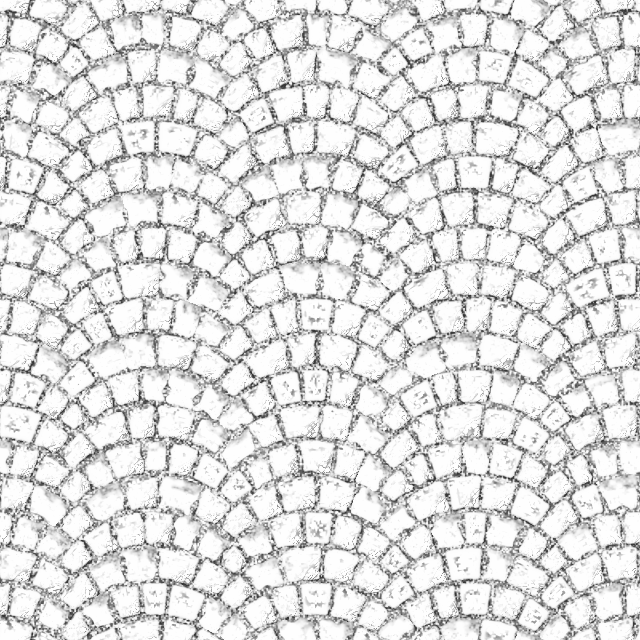
Give the GLSL for this texture map, as a Shadertoy shader.

```glsl
// Fan-laid cobblestones in pale ink tones: shifted circular arcs form courses,
// radial joints split them into stones, and zigzag valleys interlock the fans.
// Wrapped noise grains the mortar; per-stone noise adds chips, pits and wear.

const float COLUMNS = 4.0;
const float ROWS = 18.0;
const float ROW_HEIGHT = COLUMNS / ROWS;
const float RADIUS = 0.72;      // arc radius, in column widths
const float LEFT_END = -0.5556; // arc ends, offset so that courses interlock
const float RIGHT_END = 0.4444;
const float ROW_PHASE = 0.34;
const float FAN_CENTER = 0.96;

float hash(vec2 p) {
    vec3 q = fract(vec3(p.xyx) * 0.1031);
    q += dot(q, q.yzx + 33.33);
    return fract((q.x + q.y) * q.z);
}

// Value noise wrapping after a whole number of cells
float noise(vec2 p, float period) {
    vec2 i = floor(p), f = fract(p);
    f = f * f * (3.0 - 2.0 * f);
    vec2 a = mod(i, period), b = mod(i + 1.0, period);
    return mix(mix(hash(a), hash(vec2(b.x, a.y)), f.x),
               mix(hash(vec2(a.x, b.y)), hash(b), f.x), f.y);
}

float arcHeight(float u) {
    return sqrt(max(RADIUS * RADIUS - u * u, 0.01)) - RADIUS;
}

float rowCoord(float y, float u) {
    return (y - arcHeight(u)) / ROW_HEIGHT + ROW_PHASE;
}

// Joint position along a course; the two ends stay fixed
float joint(float k, float count, vec2 course) {
    float inner = step(0.5, k) * step(k, count - 0.5);
    return k + inner * 0.26 * (hash(course + vec2(k * 7.0, 51.0)) - 0.5);
}

float roundBox(vec2 p, vec2 halfSize, float r) {
    vec2 e = abs(p) - halfSize + r;
    return length(max(e, 0.0)) + min(max(e.x, e.y), 0.0) - r;
}

// Thin crooked lines along the middle level of a noise field
float scratches(vec2 p, float width) {
    return 1.0 - smoothstep(0.0, width, abs(noise(p, 256.0) - 0.5));
}

// Darkness on a stone face; q spans -1 to 1 across the stone
float faceInk(vec2 q, float kind, float seed) {
    vec2 s = q + 20.0 + floor(seed * 60.0);
    float coarse = noise(s * 3.0, 256.0);
    float fine = noise(s * 8.0, 256.0);
    if (kind < 0.11) { // pitted
        float middle = 1.0 - smoothstep(0.4, 0.8, length(q));
        return 0.42 * middle * smoothstep(0.55, 0.9, coarse * 0.55 + fine * 0.5);
    }
    float mottle = 0.1 * smoothstep(0.62, 0.95, coarse * 0.4 + fine * 0.6);
    if (kind < 0.7) { // chipped
        float corner = smoothstep(0.2, 1.2, q.x - q.y);
        float top = smoothstep(0.15, 0.9, q.y - 0.35 * q.x);
        float lines = scratches(vec2(s.x + s.y, s.y - s.x + 99.0) * vec2(2.5, 6.0), 0.12);
        return mottle + 0.4 * corner * lines
             + 0.42 * top * smoothstep(0.55, 0.9, coarse * 0.5 + fine * 0.55);
    }
    // worn, with a smudged upper edge
    float smudge = smoothstep(0.3, 1.0, q.y + 0.3 * q.x + 0.8 * (coarse - 0.5));
    return mottle + smudge * (0.1 + 0.3 * fine);
}

void mainImage(out vec4 fragColor, in vec2 fragCoord) {
    vec2 uv = fragCoord / iResolution.xy;
    vec2 p = uv * COLUMNS;
    float pixel = COLUMNS / iResolution.y;

    // Fan column, bounded by zigzag valleys
    float wave = fract(rowCoord(p.y, LEFT_END) + 0.25);
    float zigzag = 0.25 * ROW_HEIGHT * (1.0 - 4.0 * abs(wave - 0.5));
    float column = floor(p.x - FAN_CENTER - LEFT_END - zigzag);
    float u = p.x - column - FAN_CENTER;

    // Course and angle around its arc
    float v = rowCoord(p.y, u);
    float row = floor(v);
    vec2 course = vec2(mod(column, COLUMNS), mod(row, ROWS));
    float centerY = ROW_HEIGHT * (row + 0.5 - ROW_PHASE) - RADIUS;
    float startAngle = asin(LEFT_END / RADIUS);
    float span = asin(RIGHT_END / RADIUS) - startAngle;
    float count = 5.0 + mod(row, 2.0);
    float t = (atan(u, p.y - centerY) - startAngle) / span * count;

    // Stone between two jittered joints
    float k = floor(t + 0.5);
    k = clamp(k - step(t, joint(k, count, course)), 0.0, count - 1.0);
    float a = joint(k, count, course), b = joint(k + 1.0, count, course);
    float thickness = ROW_HEIGHT * (arcHeight(u) + RADIUS) / RADIUS;
    vec2 halfCell = 0.5 * vec2((b - a) * span * RADIUS / count, thickness);
    vec2 q = vec2((2.0 * t - a - b) / (b - a), 2.0 * (v - row) - 1.0);
    vec2 id = course * vec2(13.0, 7.0) + k * 29.0;
    float kind = hash(id + 3.0), seed = hash(id + 17.0);

    // Outline, rougher on worn stones
    float roughness = kind < 0.11 ? 0.005 : (kind < 0.7 ? 0.02 : 0.045);
    float wobble = noise(uv * 72.0, 72.0) - 0.5;
    float gap = 0.012 + 0.006 * seed;
    float d = roundBox(q * halfCell, halfCell - gap, 0.02) + roughness * wobble;

    // Mortar grain, stone face and dark rim
    float grain = 0.6 * noise(uv * 400.0, 400.0) + 0.4 * noise(uv * 250.0 + 0.5, 250.0);
    float patches = noise(uv * 40.0, 40.0);
    float mortar = 0.64 * smoothstep(0.18, 0.85, grain) * (0.75 + 0.4 * patches);
    float face = faceInk(q, kind, seed) * (0.7 + 0.6 * grain);
    float stone = 1.0 - smoothstep(-0.005 - pixel * 0.5, 0.005 + pixel * 0.5, d);
    float shade = clamp(0.6 + 0.25 * (q.x - q.y), 0.3, 1.0);
    float rim = exp(-abs(d - 0.006) / 0.006) * shade * (kind < 0.7 ? 0.32 : 0.12);
    float ink = mix(mortar, face, stone) + rim * (0.4 + grain);
    fragColor = vec4(vec3(clamp(0.995 - ink, 0.22, 0.995)), 1.0);
}
```
